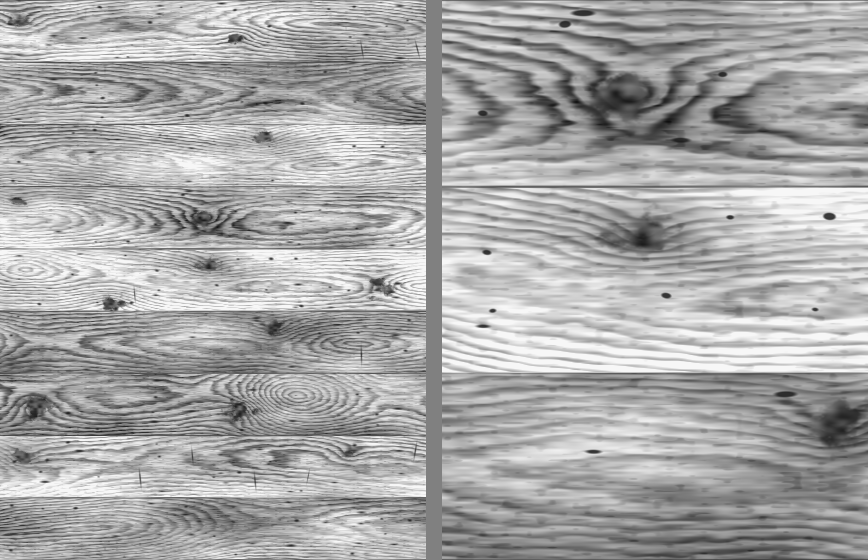
Left, the full canvas; right, a detail of the centre.
A Shadertoy shader for this texture:

```glsl
const float PLANKS = 9.0;
const float RINGS = 18.0;
const float KNOT_SPACING = 2.6;
const float PLANK_TONE[9] = float[9](0.61, 0.67, 0.56, 0.57, 0.78, 0.71, 0.76, 0.56, 0.72);

float hash(vec2 p) {
    vec3 q = fract(p.xyx * vec3(0.1031, 0.1030, 0.0973));
    q += dot(q, q.yzx + 33.33);
    return fract((q.x + q.y) * q.z);
}

float noise(vec2 p) {
    vec2 i = floor(p), f = fract(p);
    f = f * f * (3.0 - 2.0 * f);
    return mix(mix(hash(i), hash(i + vec2(1, 0)), f.x),
               mix(hash(i + vec2(0, 1)), hash(i + vec2(1, 1)), f.x), f.y);
}

float fbm(vec2 p) {
    float sum = 0.0, weight = 0.53;
    for (int i = 0; i < 4; i++) {
        sum += weight * noise(p);
        p = p * 2.03 + 17.1;
        weight *= 0.5;
    }
    return sum;
}

// x: bulge in the ring field, y: dark core, z: soft halo
vec3 knots(vec2 p, float seed) {
    vec3 result = vec3(0);
    float rough = fbm(p * vec2(7.0, 10.0) + seed);
    for (int i = -1; i <= 1; i++) {
        float cell = floor(p.x / KNOT_SPACING) + float(i);
        vec2 id = vec2(cell + 40.0, seed);
        vec2 center = vec2((cell + hash(id)) * KNOT_SPACING, mix(0.12, 0.88, hash(id + 3.7)));
        float radius = mix(0.07, 0.18, hash(id + 8.3));
        float present = step(0.35, hash(id + 5.1));
        float q = length((p - center) * vec2(0.6, 1.0)) / radius;
        float core = 1.0 - smoothstep(0.45, 1.05, q + 2.2 * (rough - 0.5));
        result += present * vec3(2.2 * radius * exp(-0.5 * q), core, exp(-0.5 * q));
    }
    return result;
}

// Distance from the tree's pith, whose depth wanders along the plank
float growthField(vec2 p, float seed, float bulge) {
    float heart = 0.5 + 0.4 * (noise(vec2(p.x * 0.25, seed * 3.1)) - 0.5);
    float depth = 1.15 * (noise(vec2(p.x * 0.3 + seed * 5.7, seed)) - 0.5);
    float warp = 0.09 * (fbm(vec2(p.x * 0.7, p.y * 2.0) + seed * 9.0) - 0.5);
    float ripple = 0.03 * (noise(vec2(p.x * 2.0, p.y * 8.0) + seed) - 0.5);
    float grit = 0.016 * (noise(vec2(p.x * 9.0, p.y * 38.0) + seed) - 0.5);
    float r = length(vec2(p.y - heart + warp, depth));
    return r * (0.9 + 0.35 * r) + bulge + ripple + grit;
}

// Slow darkening toward latewood, then a quicker return
float ringProfile(float phase, float blur) {
    float s = fract(phase);
    float edge = clamp(blur, 0.25, 0.4);
    float ring = smoothstep(0.2, 0.75, s) * (1.0 - smoothstep(1.0 - edge, 1.0, s));
    return mix(ring, 0.37, smoothstep(0.4, 0.9, blur));
}

// One speck per grid cell, kept with the given chance
float specks(vec2 p, vec2 grid, vec2 size, float chance, float seed, float px) {
    vec2 cell = floor(p * grid);
    vec2 id = cell + seed * 13.7;
    vec2 jitter = mix(vec2(0.3), vec2(0.7), vec2(hash(id), hash(id + 4.1)));
    vec2 d = p - (cell + jitter) / grid;
    d.x += d.y * (hash(id + 2.9) - 0.5) * 0.6;
    vec2 radius = size * mix(0.5, 1.4, hash(id + 7.3));
    float reach = (length(d / radius) - 1.0) * min(radius.x, radius.y);
    return step(hash(id + 9.2), chance) * (1.0 - smoothstep(-px, px, reach));
}

// Thin streaks of wood fibre with short pores
float fibres(vec2 p, float seed) {
    float coarse = noise(vec2(p.x * 1.8, p.y * 32.0) + seed * 7.0) - 0.5;
    float fine = noise(vec2(p.x * 10.0, p.y * 75.0) + seed * 11.0) - 0.5;
    float pore = smoothstep(0.68, 0.95, noise(vec2(p.x * 16.0, p.y * 60.0) + seed * 5.0));
    return 0.10 * coarse + 0.17 * fine - 0.10 * pore;
}

void mainImage(out vec4 fragColor, in vec2 fragCoord) {
    vec2 p = fragCoord / iResolution.y * PLANKS;
    float px = PLANKS / iResolution.y;
    float row = floor(p.y);
    float seed = row + 1.0;
    vec2 board = vec2(p.x, fract(p.y));

    // Growth rings bending around knots
    vec3 knot = knots(board, seed);
    float phase = growthField(board, seed, knot.x) * RINGS;
    float ring = ringProfile(phase, fwidth(phase));
    float contrast = mix(0.10, 0.43, noise(board * vec2(0.7, 2.5) + seed * 4.0));

    // Board tone, weathering and fibres
    float tone = PLANK_TONE[int(clamp(row, 0.0, 8.0))] + 0.16;
    tone += 0.74 * (fbm(board * vec2(0.55, 1.7) + seed * 21.0) - 0.5);
    tone += fibres(board, seed) - contrast * ring;
    tone -= 0.27 * knot.z;
    float coreTone = 0.08 + 0.38 * noise(board * vec2(14.0, 26.0));
    tone = mix(tone, coreTone, 0.9 * clamp(knot.y, 0.0, 1.0));

    // Worm holes, short dashes and upright cracks
    float marks = specks(board, vec2(2.2, 4.0), vec2(0.024, 0.014), 0.17, seed, px);
    marks = max(marks, specks(board, vec2(1.8, 6.0), vec2(0.045, 0.012), 0.12, seed + 30.0, px));
    marks = max(marks, specks(board, vec2(1.1, 2.0), vec2(0.009, 0.08), 0.06, seed + 60.0, px));
    tone = mix(tone, 0.1, 0.85 * marks);

    // Thin, uneven joints between boards
    float joint = abs(p.y - round(p.y));
    float seam = 1.0 - smoothstep(0.003, 0.003 + px, joint);
    float seamWear = mix(0.15, 0.9, noise(vec2(p.x * 1.5, round(p.y) * 5.3)));
    tone = mix(tone, 0.25, seam * seamWear);

    fragColor = vec4(vec3(clamp(tone, 0.05, 0.97)), 1.0);
}
```
